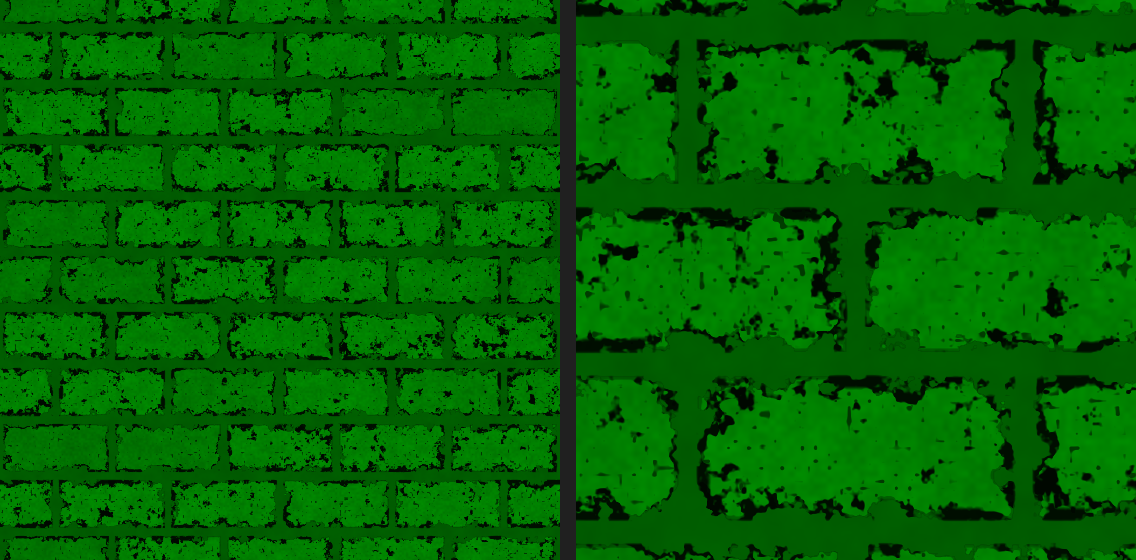
Left: the whole. Right: its middle third, enlarged.
Give the GLSL for this texture, as a WebGL 2 fragment shader.

```glsl
#version 300 es
precision highp float;
// Weathered green brick wall in running bond, tiling at the canvas borders.
// Each brick is a box whose edge is eaten inward by periodic noise; thin dark
// rims, gritty pits and a broken middle seam follow a wear value per brick.

#define BRICKS vec2(5.0, 10.0)         // repeats across and down
#define HALF_BRICK vec2(0.95, 0.435)   // half size, in row heights
#define RAGGED 0.12                    // deepest bite into the edge
#define RIM_WIDTH 0.05                 // widest dark rim
#define PIT_LEVEL 0.80                 // noise level for pits on a sound brick
#define WEAR_PITS 0.12                 // drop of that level on a worn brick
#define MORTAR_GREEN 0.362
#define DULL_GREEN 0.45
#define BRIGHT_GREEN 0.51
#define DARK_GREEN 0.03

uniform vec2 u_resolution;
out vec4 fragColor;

// Integer hash to 0..1
float hash(vec2 cell, uint seed) {
    uvec2 c = uvec2(ivec2(cell));
    uint h = c.x * 1597u + c.y * 51749u + seed * 7919u;
    h = h * 747796405u + 2891336453u;
    h = ((h >> ((h >> 28u) + 4u)) ^ h) * 277803737u;
    h = (h >> 22u) ^ h;
    return float(h >> 8u) / 16777216.0;
}

// Value noise that repeats after the given number of cells
float noise(vec2 p, float period, uint seed) {
    vec2 cell = floor(p);
    vec2 f = fract(p);
    f = f * f * (3.0 - 2.0 * f);
    vec2 a = mod(cell, period);
    vec2 b = mod(cell + 1.0, period);
    return mix(mix(hash(a, seed), hash(vec2(b.x, a.y), seed), f.x),
               mix(hash(vec2(a.x, b.y), seed), hash(b, seed), f.x), f.y);
}

// Four octaves of noise, mean 0.5
float fbm(vec2 p, float freq, uint seed) {
    float sum = 0.0, total = 0.0, weight = 1.0;
    for (uint i = 0u; i < 4u; i++) {
        sum += weight * noise(p * freq, BRICKS.y * freq, seed + i);
        total += weight;
        weight *= 0.66;
        freq *= 2.0;
    }
    return sum / total;
}

void main() {
    vec2 uv = gl_FragCoord.xy / u_resolution;
    vec2 wall = uv * BRICKS.y;                   // one unit is one row
    float pixel = BRICKS.y / min(u_resolution.x, u_resolution.y);

    // Running bond: odd rows shift by half a brick
    float row = floor(wall.y + 0.5);
    float across = uv.x * BRICKS.x + 0.5 * mod(row, 2.0);
    vec2 brick = mod(vec2(floor(across), row), BRICKS);
    vec2 local = vec2(2.0 * fract(across) - 1.0, wall.y - row);
    float wear = hash(brick, 11u);

    // Depth inside the straight box, then inside its eaten edge
    vec2 inset = HALF_BRICK - abs(local);
    float boxDepth = min(inset.x, inset.y);
    float bite = 0.012 + RAGGED * smoothstep(0.4, 0.78, fbm(wall, 6.0, 20u));
    float depth = boxDepth - bite;
    float cover = smoothstep(-pixel, pixel, depth);

    // Mortar with soft stains
    float mortar = MORTAR_GREEN + 0.07 * (fbm(wall, 3.0, 30u) - 0.5);

    // Brick face: cloudy tone with fine grain
    float cloud = fbm(wall, 4.0, 40u) - 0.5;
    float grain = noise(wall * 26.0, BRICKS.y * 26.0, 50u) - 0.5;
    float face = mix(DULL_GREEN, BRIGHT_GREEN, smoothstep(0.0, 0.6, wear));
    face += 0.12 * cloud + 0.05 * grain;

    // Pits gather near the edge and along a wandering middle seam
    float wander = 0.3 * (noise(wall * 5.0, BRICKS.y * 5.0, 60u) - 0.5);
    float seam = exp(-abs(local.x + wander) / 0.06) * step(0.4, hash(brick, 12u));
    float level = PIT_LEVEL - WEAR_PITS * wear - 0.09 * seam
                - 0.08 * exp(-max(depth, 0.0) / 0.06);
    float pitNoise = fbm(wall, 6.0, 70u) + 0.09 * grain;
    float pits = smoothstep(level - 0.05, level + 0.05, pitNoise);

    // Scattered pinholes, fainter than the pits
    float pin = noise(wall * 25.0, BRICKS.y * 25.0, 80u);
    float pinLevel = 0.95 - 0.06 * wear - 0.3 * cloud;
    pits = max(pits, 0.6 * smoothstep(pinLevel - 0.08, pinLevel + 0.05, pin));

    // Broken dark rim along the eaten edge, fading into the brick
    float patches = smoothstep(0.4, 0.68, fbm(wall, 5.0, 90u));
    float rimWidth = 0.012 + RIM_WIDTH * patches * (0.35 + 0.65 * wear);
    float rim = 1.0 - smoothstep(0.4 * rimWidth, rimWidth + 0.5 * pixel,
                                 abs(depth - 0.5 * rimWidth));
    rim *= mix(0.3, 0.95, smoothstep(0.05, 0.5, patches + 0.5 * grain));
    rim *= smoothstep(-pixel, pixel, boxDepth);

    float green = mix(mortar, face, cover);
    green = mix(green, DARK_GREEN, max(rim, pits * cover));
    fragColor = vec4(0.0, clamp(green, 0.0, 1.0), 0.0, 1.0);
}
```
